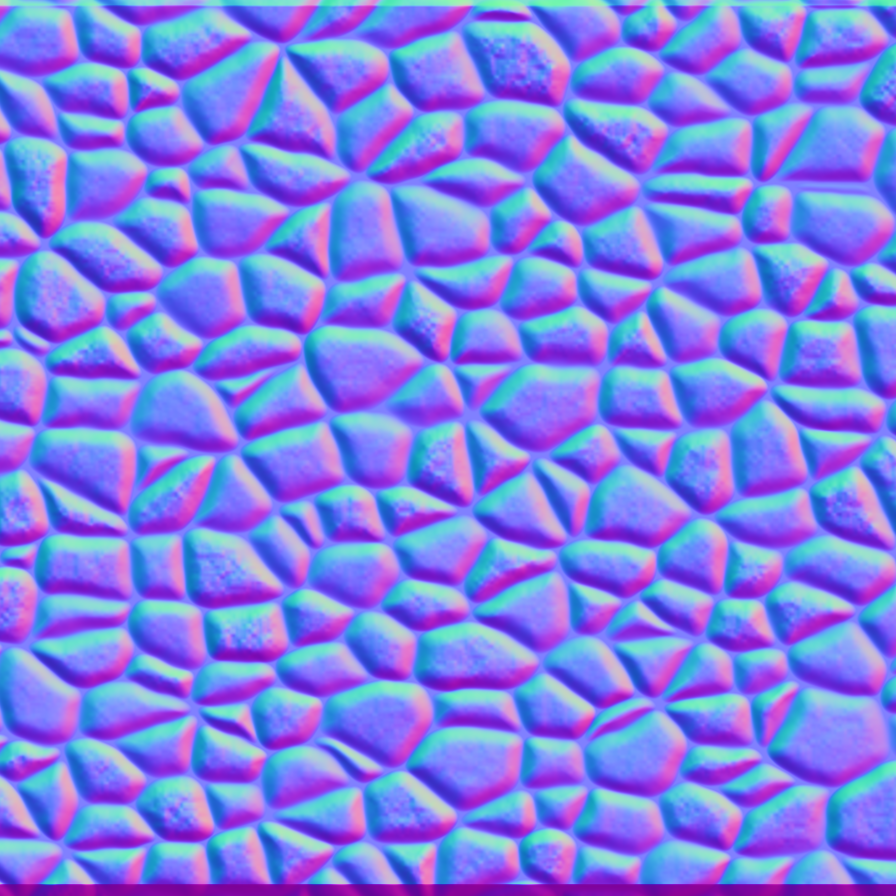
This texture map is drawn by a WebGL 1 fragment shader. Its source:

```glsl
precision highp float;
// Tangent-space normal map of a rough stone wall. A weighted Voronoi diagram
// with missing sites gives irregular stones; their bevels, tilts and grain form
// a height field whose slopes are encoded as red (x), green (y) and blue (z).

uniform vec2 u_resolution;

#define GRID vec2(13.5, 17.0)   // candidate stones across and up
#define JITTER 0.84             // scatter of the sites within their cells
#define MISSING 0.18            // share of sites left out, making larger stones
#define SIZE_SPREAD 0.55        // variation of the Voronoi weights
#define CORNER_ROUND 0.010      // blending of edges at the corners
#define BEVEL_WIDTH 0.0115
#define BEVEL_DEPTH 0.0160
#define PILLOW_WIDTH 0.022      // broad doming behind the bevel
#define PILLOW_DEPTH 0.0050
#define GRAIN_DEPTH 0.0030
#define TILT 0.22               // range of the slope of whole stones
#define SAMPLE_STEP 0.0013      // half distance of the slope samples

vec3 hash3(vec2 p) {
  vec3 q = fract(p.xyx * vec3(0.1031, 0.1030, 0.0973));
  q += dot(q, q.yxz + 33.33);
  return fract((q.xxy + q.yzz) * q.zyx);
}

float noise(vec2 p) {
  vec2 i = floor(p), f = fract(p);
  f = f * f * f * (f * (f * 6.0 - 15.0) + 10.0);
  float low = mix(hash3(i).x, hash3(i + vec2(1.0, 0.0)).x, f.x);
  float high = mix(hash3(i + vec2(0.0, 1.0)).x, hash3(i + 1.0).x, f.x);
  return mix(low, high, f.y) - 0.5;
}

vec2 noise2(vec2 p) {
  return vec2(noise(p), noise(p + vec2(37.2, 71.7)));
}

float smoothMin(float a, float b, float k) {
  float h = max(k - abs(a - b), 0.0) / k;
  return min(a, b) - 0.25 * h * h * k;
}

// Site position in grid units (xy) and its weight (z).
vec3 stoneSite(vec2 cell) {
  vec3 r = hash3(cell + 11.0);
  float weight = r.z < MISSING ? -50.0 : (r.z - 0.6) * SIZE_SPREAD;
  return vec3(cell + 0.5 + (r.xy - 0.5) * JITTER, weight);
}

float powerDistance(vec2 g, vec3 site) {
  vec2 d = g - site.xy;
  return dot(d, d) - site.z;
}

float wallHeight(vec2 p) {
  // Bend the joints at several scales.
  vec2 bent = p + 0.030 * noise2(p * 3.5) + 0.012 * noise2(p * 13.0)
                + 0.0035 * noise2(p * 40.0);
  vec2 g = bent * GRID;
  vec2 home = floor(g);

  // Owning stone.
  vec2 owner = home;
  vec3 site = vec3(0.0);
  float nearest = 1000.0;
  for (int y = -2; y <= 2; y++) {
    for (int x = -2; x <= 2; x++) {
      vec2 cell = home + vec2(float(x), float(y));
      vec3 s = stoneSite(cell);
      float d = powerDistance(g, s);
      if (d < nearest) { nearest = d; owner = cell; site = s; }
    }
  }

  // Distance to the joints, in canvas units.
  float edge = 0.2;
  for (int y = -2; y <= 2; y++) {
    for (int x = -2; x <= 2; x++) {
      if (x == 0 && y == 0) continue;
      vec3 s = stoneSite(owner + vec2(float(x), float(y)));
      if (s.z < -10.0) continue;
      float gap = 0.5 * (powerDistance(g, s) - nearest);
      edge = smoothMin(edge, gap / length((s.xy - site.xy) * GRID), CORNER_ROUND);
    }
  }
  edge = max(edge, 0.0);

  // Soft bevel, doming, and the stone's own tilt and grain.
  vec3 trait = hash3(owner + 53.0);
  float t = edge / BEVEL_WIDTH;
  float bevel = 1.0 - exp(-t * t);
  float pillow = 1.0 - exp(-edge * edge / (PILLOW_WIDTH * (edge + 0.006)));
  float grain = noise(p * 42.0) + 0.5 * noise(p * 88.0 + 5.0) + 0.2 * noise(p * 170.0);
  float roughness = mix(0.6, 2.4, trait.z * trait.z * trait.z);
  float tilt = dot((g - site.xy) / GRID, trait.xy - 0.5) * TILT;
  float h = BEVEL_DEPTH * mix(0.8, 1.2, trait.z) * bevel + PILLOW_DEPTH * pillow;
  h += bevel * (tilt + GRAIN_DEPTH * roughness * grain);

  // The wall falls away at its lower and upper borders.
  return h - 3.8 * max(0.013 - p.y, 0.0) - 1.2 * max(p.y - 0.994, 0.0);
}

void main() {
  vec2 p = gl_FragCoord.xy / u_resolution.y;
  // Three samples on a triangle centred on the pixel.
  vec2 e = vec2(SAMPLE_STEP, 0.0);
  float base = wallHeight(p - e.xx * 0.667);
  float right = wallHeight(p + e.xx * vec2(1.333, -0.667));
  float up = wallHeight(p + e.xx * vec2(-0.667, 1.333));
  vec2 slope = vec2(right - base, up - base) / (2.0 * SAMPLE_STEP);
  vec3 normal = normalize(vec3(-slope, 1.0));
  gl_FragColor = vec4(normal * 0.5 + 0.5, 1.0);
}
```
